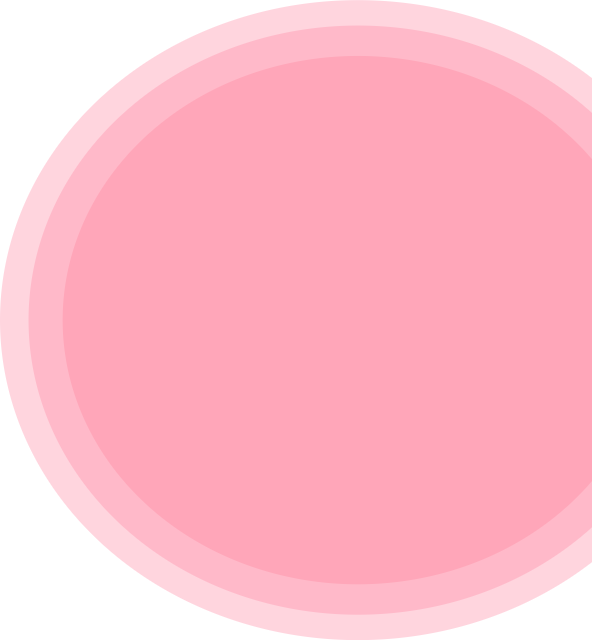
This background is drawn by a Shadertoy shader. Its source:

```glsl
// Positions and radii are fractions of the canvas width and height
const vec2 CENTER = vec2(0.6045, 0.4998);
const vec2 OUTER_RADII = vec2(0.6045, 0.5000);
const vec2 MIDDLE_RADII = vec2(0.5563, 0.4603);
const vec2 INNER_RADII = vec2(0.4987, 0.4128);

const vec3 BACKDROP = vec3(1.0);
const vec3 PALE_PINK = vec3(1.0, 0.835, 0.872);
const vec3 SOFT_PINK = vec3(1.0, 0.727, 0.788);
const vec3 DEEP_PINK = vec3(1.0, 0.651, 0.725);

// Coverage of an ellipse, smoothed over one pixel at its edge
float ellipseMask(vec2 offset, vec2 radii) {
    float level = length(offset / radii);
    vec2 slope = offset / (radii * radii * iResolution.xy);
    float pixelDistance = (level - 1.0) * level / max(length(slope), 1e-6);
    return clamp(0.5 - pixelDistance, 0.0, 1.0);
}

void mainImage(out vec4 fragColor, in vec2 fragCoord) {
    vec2 offset = fragCoord / iResolution.xy - CENTER;

    // Nested ellipses, from the outermost inwards
    vec3 color = BACKDROP;
    color = mix(color, PALE_PINK, ellipseMask(offset, OUTER_RADII));
    color = mix(color, SOFT_PINK, ellipseMask(offset, MIDDLE_RADII));
    color = mix(color, DEEP_PINK, ellipseMask(offset, INNER_RADII));

    fragColor = vec4(color, 1.0);
}
```
